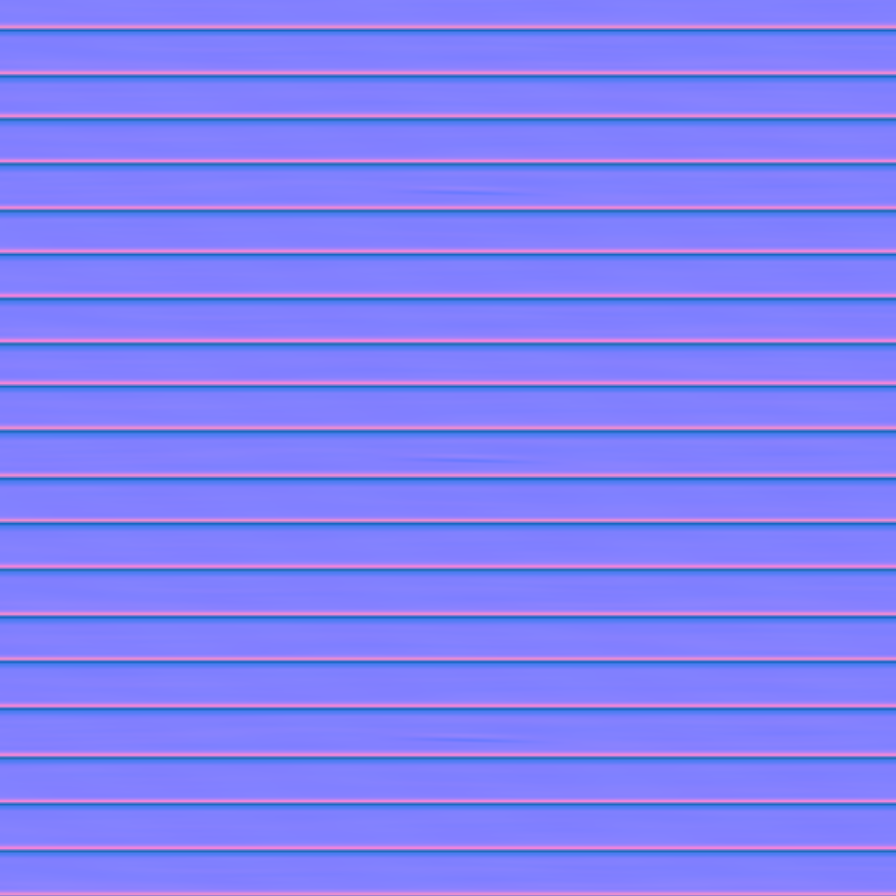
A three.js fragment shader for this texture map:

```glsl
varying vec2 vUv;

const float PLANKS = 20.0;
const float GRAIN_CYCLE = 6.0;
const float TAU = 6.2831853;

float hash(float n) {
  return fract(sin(n * 91.17 + 3.1) * 4375.85);
}

// Height of a plank's lower seam: even pitch plus a slow, uneven drift
float seamHeight(float index) {
  float drift = 0.365 * sin(min(index / 11.0, 1.0) * TAU * 0.25);
  drift += 0.016 * cos(TAU * (index - 4.5) / 6.05);
  drift -= 0.021 * cos(TAU * index / 3.0);
  drift += 0.021 * cos(TAU * (index - 9.3) / 14.0);
  return (index + max(drift, 0.0)) / PLANKS;
}

// 1 at an edge, falling smoothly to 0 between two distances
float edgeBand(float dist, float inner, float outer) {
  return 1.0 - smoothstep(inner, outer, dist);
}

// Long horizontal fibres from layered, gently bent sines
float woodGrain(vec2 p, float seed) {
  float sum = 0.0;
  float weight = 0.5;
  float frequency = 190.0;
  for (int i = 0; i < 4; i++) {
    float phase = TAU * hash(seed + float(i) * 7.3);
    float bend = 1.3 * sin(p.x * (5.0 + 3.0 * float(i)) + phase);
    float fade = 0.6 + 0.4 * sin(p.x * 17.0 + phase * 2.0 + p.y * 60.0);
    sum += weight * fade * sin(p.y * frequency + bend + phase);
    weight *= 0.75;
    frequency *= 1.6;
  }
  return sum;
}

// Short lens-shaped ridge in the fibres
float ridge(vec2 p, vec2 center, vec2 size) {
  vec2 d = (p - center) / size;
  d.y += 0.8 * d.x;
  return exp(-dot(d, d));
}

vec3 plankFace(vec2 p, float height, float seed) {
  vec3 color = mix(vec3(0.53, 0.505, 1.0), vec3(0.49, 0.50, 0.995), p.y / height);
  float knotty = 1.0 - step(0.5, abs(seed - 3.0));
  float relief = woodGrain(p, seed) * mix(0.018 + 0.012 * hash(seed), 0.034, knotty);
  relief -= knotty * 0.10 * ridge(p, vec2(0.53, 0.018), vec2(0.07, 0.0022));
  relief += knotty * 0.05 * ridge(p, vec2(0.51, 0.024), vec2(0.08, 0.0025));
  float mottling = 0.006 * sin(p.x * 31.0 + seed) * sin(p.x * 13.0 + p.y * 90.0);
  return color + vec3(1.0, 0.25, -0.12) * relief + vec3(0.5, 1.0, 0.0) * mottling;
}

// Rosy bevel rising from the lower seam
vec3 addLowerBevel(vec3 color, float dist, float seed) {
  float width = mix(0.9, 1.12, hash(seed + 40.0));
  vec3 rose = mix(vec3(0.95, 0.51, 0.87), vec3(0.90, 0.56, 0.81), hash(seed + 12.0));
  color = mix(color, vec3(0.73, 0.52, 0.95), edgeBand(dist, 0.002, 0.0085 * width));
  return mix(color, rose, edgeBand(dist, 0.002, 0.005 * width));
}

// Blue bevel falling from the upper seam
vec3 addUpperBevel(vec3 color, float dist, float seed) {
  float width = mix(0.9, 1.12, hash(seed + 23.0));
  vec3 teal = mix(vec3(0.09, 0.40, 0.76), vec3(0.14, 0.43, 0.70), hash(seed + 5.0));
  color = mix(color, vec3(0.30, 0.49, 0.95), edgeBand(dist, 0.004, 0.0115 * width));
  return mix(color, teal, edgeBand(dist, 0.0015, 0.0048 * width));
}

void main() {
  // Find the plank that holds this height
  float index = -1.0;
  for (int i = 0; i < int(PLANKS); i++) {
    index += step(seamHeight(float(i)), vUv.y);
  }
  index = max(index, 0.0);
  float lower = seamHeight(index);
  float upper = seamHeight(index + 1.0);
  float above = vUv.y - lower;
  float below = upper - vUv.y;

  vec3 color = plankFace(vec2(vUv.x, above), upper - lower, mod(index, GRAIN_CYCLE));
  color = addLowerBevel(color, above, index);
  color = addUpperBevel(color, below, index + 1.0);

  // Soft join where the two bevels meet
  float join = edgeBand(min(above, below), 0.0, 0.0016);
  color = mix(color, vec3(0.53, 0.48, 0.82), join);
  gl_FragColor = vec4(color, 1.0);
}
```
